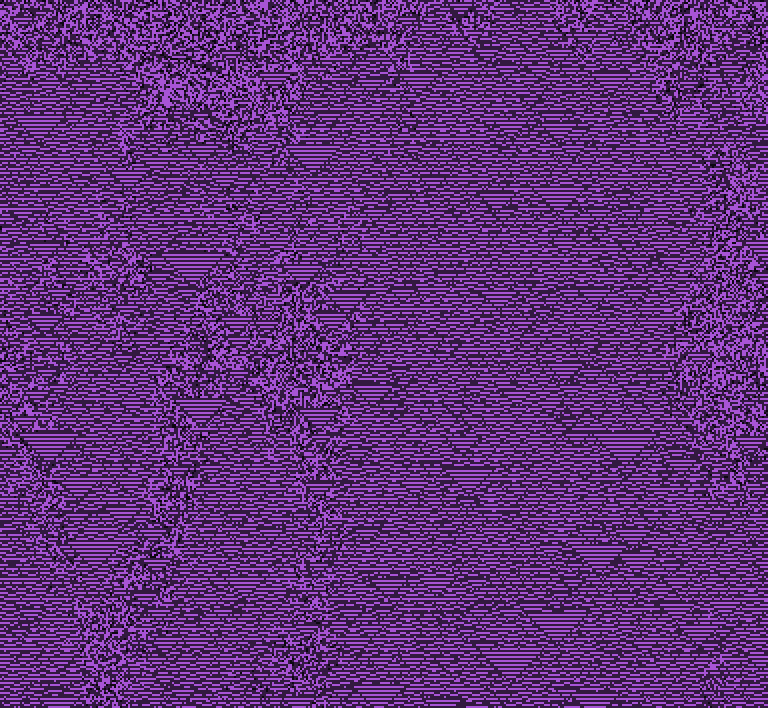
A WebGL 1 fragment shader for this pattern:

```glsl
precision highp float;
uniform vec2 u_resolution;

#define COLUMNS 384.0
#define LIGHT vec3(0.66, 0.33, 0.84)
#define DARK_LEVEL 0.30
#define BLACK_LEVEL 0.08
#define BLACK_SHARE 0.12
#define CHAOS_SCALE vec2(11.0, 3.2)
#define CHAOS_DENSITY 0.85
#define TOP_CHAOS 0.85
#define CALM_CENTRE 0.67
#define CALM_HALF_WIDTH 0.20
#define BASE_HEIGHT 4.0

float hash(vec2 p) {
  vec3 q = fract(vec3(p.xyx) * vec3(0.1031, 0.1030, 0.0973));
  q += dot(q, q.yzx + 33.33);
  return fract((q.x + q.y) * q.z);
}

float cornerSlope(vec2 corner, vec2 offset) {
  float angle = 6.2832 * hash(corner + 71.0);
  return dot(vec2(cos(angle), sin(angle)), offset);
}

float gradientNoise(vec2 p) {
  vec2 i = floor(p), f = p - i;
  vec2 w = f * f * f * (f * (f * 6.0 - 15.0) + 10.0);
  vec2 e = vec2(1.0, 0.0);
  return mix(mix(cornerSlope(i, f), cornerSlope(i + e, f - e), w.x),
             mix(cornerSlope(i + e.yx, f - e.yx), cornerSlope(i + 1.0, f - 1.0), w.x), w.y);
}

// Disorder: wandering upright bands, a noisy top and a calm domain.
float chaosAt(vec2 cell) {
  vec2 u = cell / COLUMNS;
  float n = gradientNoise(u * CHAOS_SCALE + 5.0);
  n += 0.35 * gradientNoise(u * CHAOS_SCALE * 4.0 + 31.0);
  n += TOP_CHAOS * exp(-7.0 * u.y);
  float fromCalm = abs(u.x - CALM_CENTRE) - CALM_HALF_WIDTH;
  n -= 0.55 * (1.0 - smoothstep(-0.03, 0.02, fromCalm));
  return smoothstep(-0.02, 0.42, n);
}

// Scattered striped triangles: 1 light, 0 dark, -1 where there is none.
float triangleLayer(vec2 cell, float height, float chance) {
  vec2 pitch = vec2(2.0 * height + 2.0, height + 1.0);
  float band = floor(cell.y / pitch.y);
  cell.x += floor(hash(vec2(band, height)) * pitch.x);
  vec2 tile = floor(cell / pitch);
  vec2 q = cell - tile * pitch;
  vec2 seed = tile + height * 17.0;
  float order = 1.0 - 0.9 * chaosAt(cell - q + 0.5 * pitch);
  if (hash(seed) > chance * order) return -1.0;
  float size = height - floor(hash(seed + 3.7) * height * 0.4);
  q.y -= floor(hash(seed + 9.1) * (height - size + 1.0));
  float inside = size - q.y - abs(q.x - height);
  if (q.y < 0.0 || inside < 0.0) return -1.0;
  return inside < 1.0 ? 0.0 : mod(q.y, 2.0);
}

// Small triangles packed in rows, with opposite stripes in the gaps.
float baseLattice(vec2 cell) {
  vec2 pitch = vec2(2.0 * BASE_HEIGHT + 2.0, BASE_HEIGHT + 1.0);
  float band = floor(cell.y / pitch.y);
  cell.x += floor(hash(vec2(band, 2.0)) * pitch.x);
  vec2 tile = floor(cell / pitch);
  vec2 q = cell - tile * pitch;
  float size = BASE_HEIGHT + 1.0 - floor(hash(tile + 13.0) * 3.0);
  float inside = size - q.y - abs(q.x - BASE_HEIGHT);
  float stripe = mod(q.y, 2.0);
  if (inside >= 1.0) return stripe;
  return inside >= 0.0 ? 0.0 : 1.0 - stripe;
}

float cellLevel(vec2 cell) {
  float state = -1.0;
  // Larger triangles cover smaller ones.
  float height = 17.0, chance = 0.10;
  for (int i = 0; i < 4; i++) {
    if (state < 0.0) state = triangleLayer(cell, height, chance);
    height = floor(height * 0.7);
    chance *= 1.75;
  }
  if (state < 0.0) {
    state = baseLattice(cell);
    if (hash(cell + 41.0) < CHAOS_DENSITY * chaosAt(cell)) {
      float grain = hash(cell + 97.0);
      if (grain > 1.0 - BLACK_SHARE) return BLACK_LEVEL;
      state = step(grain, 0.48);
    }
  }
  return mix(DARK_LEVEL, 1.0, state);
}

void main() {
  // Box filter: each canvas sample weighs the cells it overlaps.
  float span = COLUMNS / u_resolution.x;
  vec2 corner = vec2(gl_FragCoord.x, u_resolution.y - gl_FragCoord.y) * span - 0.5 * span;
  vec2 cell = floor(corner + 0.001);
  vec2 w = clamp((corner + span - cell - 1.0) / span, 0.0, 1.0);
  float upper = mix(cellLevel(cell), cellLevel(cell + vec2(1.0, 0.0)), w.x);
  float lower = mix(cellLevel(cell + vec2(0.0, 1.0)), cellLevel(cell + 1.0), w.x);
  gl_FragColor = vec4(LIGHT * mix(upper, lower, w.y), 1.0);
}
```
